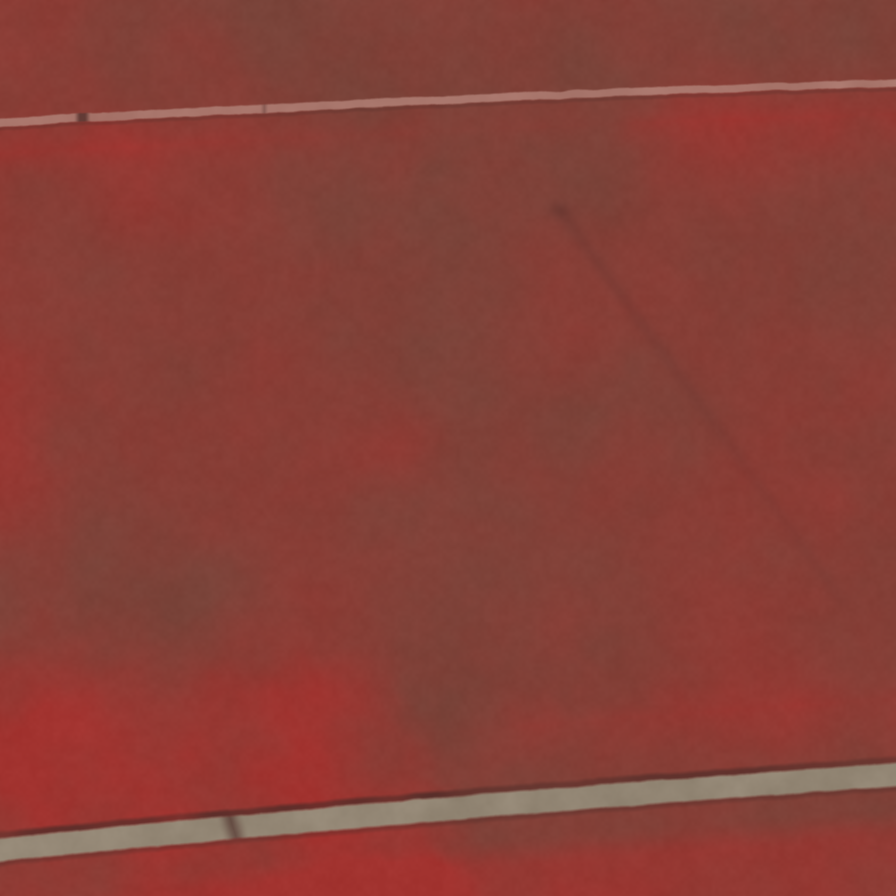
Give the GLSL for this texture, as a Shadertoy shader.

```glsl
// Worn red painted ground crossed by two pale, slightly tilted seams.
#define BROWN vec3(0.478, 0.264, 0.225)
#define RED vec3(0.635, 0.200, 0.185)
#define DARK vec3(0.300, 0.170, 0.155)
#define THIN_COLOR vec3(0.670, 0.475, 0.435)
#define WIDE_COLOR vec3(0.575, 0.525, 0.455)
#define THIN_CURVE vec3(0.863, 0.058, -0.0135)
#define WIDE_CURVE vec3(0.052, 0.098, -0.0146)
#define THIN_HALF 0.0048
#define WIDE_HALF 0.0130
#define GRAIN 0.022
#define WEAR 0.95

float hash(vec2 p) {
    vec3 q = fract(vec3(p.xyx) * 0.1031);
    q += dot(q, q.yzx + 33.33);
    return fract((q.x + q.y) * q.z);
}

float noise(vec2 p) {
    vec2 cell = floor(p), f = fract(p);
    f = f * f * (3.0 - 2.0 * f);
    float low = mix(hash(cell), hash(cell + vec2(1, 0)), f.x);
    float high = mix(hash(cell + vec2(0, 1)), hash(cell + vec2(1, 1)), f.x);
    return mix(low, high, f.y);
}

float fbm(vec2 p) {
    float sum = 0.0, gain = 0.5;
    for (int i = 0; i < 5; i++) {
        sum += gain * noise(p);
        p = mat2(0.8, -0.6, 0.6, 0.8) * p * 2.03 + 17.3;
        gain *= 0.5;
    }
    return sum / 0.97;
}

// Signed height above a gently bent seam
float heightAbove(vec2 p, vec3 curve) {
    return p.y - curve.x - p.x * (curve.y + p.x * curve.z);
}

// Soft-edged stripe around zero
float stripe(float d, float halfWidth, float soft) {
    return 1.0 - smoothstep(halfWidth - soft, halfWidth + soft, abs(d));
}

float spot(vec2 p, vec2 center, vec2 size) {
    vec2 q = (p - center) / size;
    return exp(-dot(q, q));
}

// Amount of exposed bright red paint
float redness(vec2 p, float aboveThin, float aboveWide) {
    vec2 w = p + 0.09 * (vec2(fbm(p * 9.0), fbm(p * 9.0 + 40.0)) - 0.5);
    float patches = fbm(p * 6.0 + 3.0);
    float lowerLeft = smoothstep(0.40, 0.24, w.y + 0.15 * w.x)
                    * smoothstep(0.51, 0.45, w.x + 0.2 * (w.y - 0.2));
    float leftEdge = smoothstep(0.10, 0.0, w.x) * spot(p, vec2(0.0, 0.50), vec2(1.0, 0.17));
    float center = spot(w, vec2(0.44, 0.50), vec2(0.065, 0.05));
    float underThin = exp(-abs(aboveThin + 0.035) / 0.03) * step(aboveThin, 0.0);
    float overWide = exp(-abs(aboveWide - 0.085) / 0.04) * smoothstep(0.4, 0.6, p.x);
    float underWide = smoothstep(-0.035, -0.075, aboveWide) * smoothstep(0.08, 0.45, p.x);
    float r = 0.20 + WEAR * (patches - 0.5);
    r += (0.62 * lowerLeft + 0.5 * underThin + 0.4 * overWide) * (0.15 + patches);
    r += 0.40 * leftEdge + 0.28 * center + 0.50 * underWide;
    return clamp(r, 0.0, 1.0);
}

void mainImage(out vec4 fragColor, in vec2 fragCoord) {
    vec2 p = fragCoord / iResolution.xy;
    float soft = max(0.0016, 0.8 / iResolution.y);
    float ragged = 0.003 * (fbm(p * vec2(45.0, 30.0)) - 0.5);
    float aboveThin = heightAbove(p, THIN_CURVE) + ragged;
    float aboveWide = heightAbove(p, WIDE_CURVE) + ragged;

    // Mottled paint with fine grain
    vec3 color = mix(BROWN, RED, redness(p, aboveThin, aboveWide));
    float grain = 0.6 * noise(p * 110.0) + 0.4 * noise(p * 260.0) - 0.5;
    color += GRAIN * grain + 0.02 * (fbm(p * 16.0 + 9.0) - 0.5);

    // Faint diagonal scuff, darkest at its upper end
    vec2 start = vec2(0.625, 0.765), run = vec2(0.315, -0.435);
    float along = clamp(dot(p - start, run) / dot(run, run), 0.0, 1.0);
    float off = length(p - start - along * run) / 0.008;
    color = mix(color, DARK, 0.17 * exp(-off * off) * (1.0 - 0.6 * along));
    color = mix(color, DARK, 0.20 * spot(p, start, vec2(0.014, 0.010)));

    // Shadowed rims beside the seams
    float rim = stripe(aboveWide - WIDE_HALF - 0.003, 0.004, 0.003);
    color = mix(color, DARK, rim * (0.35 + 0.5 * noise(p * vec2(25.0, 4.0))));
    color = mix(color, DARK, 0.35 * stripe(aboveWide + WIDE_HALF + 0.002, 0.003, 0.003));
    color = mix(color, DARK, 0.25 * stripe(aboveThin + THIN_HALF + 0.002, 0.002, 0.002));

    // Pale seams, each with its own dark breaks
    float thinHalf = THIN_HALF * mix(1.0, 0.85, p.x);
    float thinBreak = stripe(p.x - 0.092, 0.006, 0.004) + 0.5 * stripe(p.x - 0.295, 0.002, 0.003);
    float wideBreak = stripe(p.x - 0.26 + 0.3 * aboveWide, 0.006, 0.010);
    vec3 thin = mix(THIN_COLOR, DARK, 0.75 * thinBreak) + 0.06 * (fbm(p * 30.0) - 0.5);
    vec3 wide = mix(WIDE_COLOR, DARK, 0.65 * wideBreak) + 0.08 * (fbm(p * 35.0) - 0.5);
    color = mix(color, thin, 0.95 * stripe(aboveThin, thinHalf, soft));
    color = mix(color, wide, stripe(aboveWide, WIDE_HALF, 1.5 * soft));

    fragColor = vec4(clamp(color, 0.0, 1.0), 1.0);
}
```
